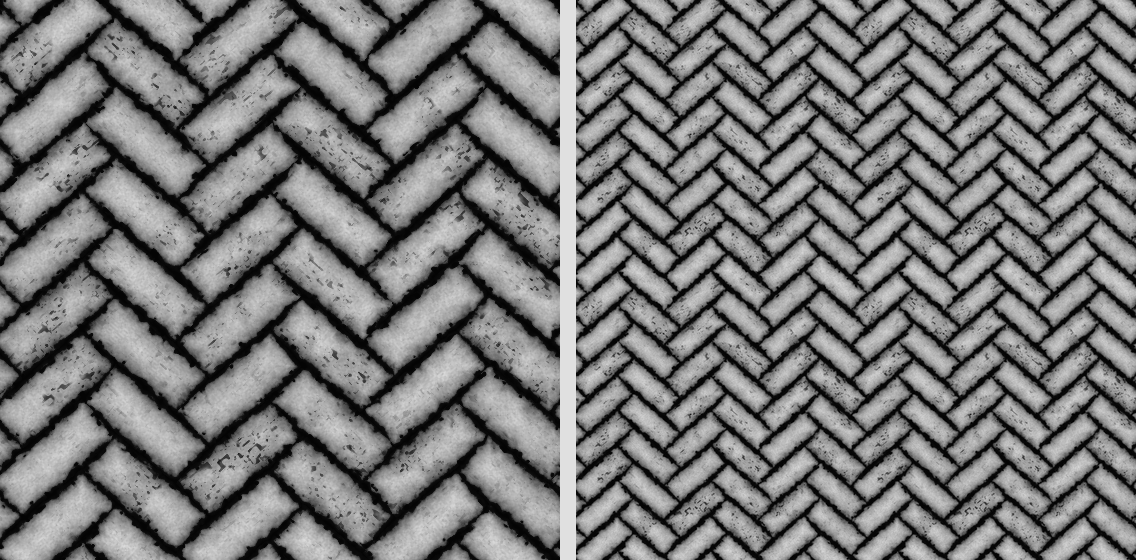
Left, the tile; right, the same tile 2 across and 2 down.
This texture map is drawn by a Shadertoy shader. Its source:

```glsl
float hash(vec2 p) {
    return fract(sin(dot(p, vec2(127.1, 311.7))) * 43758.5453);
}

float noise(vec2 p) {
    vec2 i = floor(p), f = fract(p);
    f = f * f * (3.0 - 2.0 * f);
    return mix(mix(hash(i), hash(i + vec2(1, 0)), f.x),
               mix(hash(i + vec2(0, 1)), hash(i + vec2(1, 1)), f.x), f.y);
}

float fbm(vec2 p) {
    float sum = 0.0, amp = 0.533;
    for (int i = 0; i < 4; i++) {
        sum += amp * noise(p);
        p = p * 2.03 + 17.3;
        amp *= 0.5;
    }
    return sum;
}

float roundedBox(vec2 p, vec2 halfSize, float radius) {
    vec2 d = abs(p) - halfSize + radius;
    return length(max(d, 0.0)) + min(max(d.x, d.y), 0.0) - radius;
}

// Distance to the nearest brick, with its local position and wrapped cell id
float herringbone(vec2 uv, out vec2 local, out vec2 id) {
    vec2 repeats = vec2(3, 8);
    float nearest = 1e3;
    for (int side = 0; side < 2; side++) {
        float s = float(side);
        vec2 start = vec2(0.094, 0.056) + 0.5 * s / repeats;
        vec2 axis = vec2(cos(0.71), sin(0.71) * (1.0 - 2.0 * s));
        vec2 base = round((uv - start) * repeats);
        for (int j = -1; j <= 1; j++) {
            vec2 cell = base + vec2(0, j);
            vec2 r = uv - start - cell / repeats;
            vec2 q = vec2(dot(r, axis), dot(r, vec2(-axis.y, axis.x)));
            float d = roundedBox(q, vec2(0.108, 0.0417), 0.006);
            if (d < nearest) {
                nearest = d;
                local = q;
                id = mod(cell, repeats) + 11.0 * s;
            }
        }
    }
    return nearest;
}

void mainImage(out vec4 fragColor, in vec2 fragCoord) {
    vec2 uv = fragCoord / iResolution.xy;
    vec2 local, id;
    float depth = -herringbone(uv, local, id);
    float seed = hash(id + 3.7);
    float wear = hash(id + 9.1);
    vec2 p = local + vec2(seed, wear) * 5.0;

    // Ragged edges and soft shading toward the joints
    depth += (fbm(p * 75.0) - 0.5) * 0.015;
    float chip = smoothstep(0.68, 0.9, noise(p * 105.0));
    depth -= 0.006 * chip * (1.0 - smoothstep(0.004, 0.014, depth));
    float rise = 1.0 - exp(-pow(max(depth, 0.0) / 0.011, 0.8));
    float aa = 0.7 / iResolution.y;
    float inside = smoothstep(-aa, aa + 0.001, depth);
    float stone = 0.1 + 0.7 * rise;

    // Mottling and grain
    stone *= 1.0 + 0.16 * (fbm(p * 45.0) - 0.5);
    stone *= 1.0 + 0.13 * (noise(p * 330.0) - 0.5);
    stone *= 0.98 + 0.06 * seed;

    // Stains, pits and specks gathered in patches
    float patches = smoothstep(0.42, 0.68, fbm(p * 24.0 + 31.0));
    float amount = mix(0.2, 1.0, smoothstep(0.2, 0.7, wear));
    float pits = smoothstep(0.7, 0.86, noise(p * vec2(110, 155) + 7.0));
    float specks = smoothstep(0.74, 0.92, noise(p * 240.0 + 53.0));
    stone *= 1.0 - 0.16 * patches * amount;
    stone *= 1.0 - 0.65 * pits * patches * amount;
    stone *= 1.0 - 0.5 * specks * mix(0.12, 1.0, patches * amount);

    // Dark joints
    float joint = 0.015 + 0.025 * smoothstep(-0.008, 0.0, depth);
    fragColor = vec4(vec3(mix(joint, stone, inside)), 1.0);
}
```
